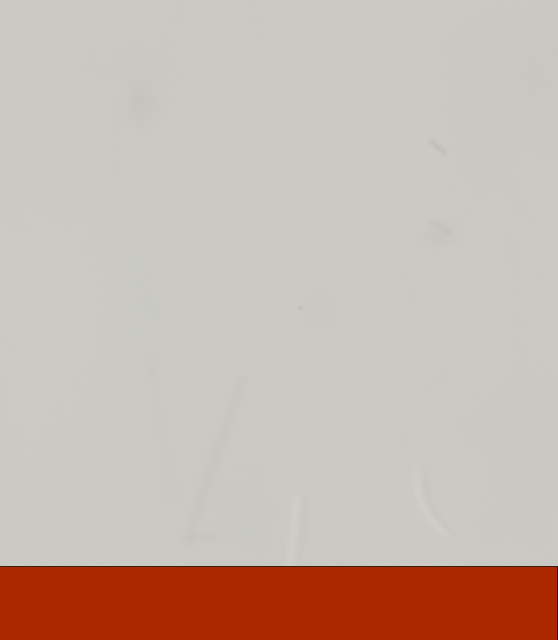
A WebGL 2 fragment shader for this texture:

```glsl
#version 300 es
precision highp float;
// Pale, faintly creased paper above a flat rust-red band with a thin dark rim.

#define PAPER vec3(0.793, 0.787, 0.768)
#define RUST vec3(0.675, 0.161, 0.0)
#define RIM vec3(0.16, 0.05, 0.02)
#define BAND_TOP 0.1146
#define RIM_WIDTH 0.0014
#define MOTTLE 0.005
#define GRAIN 0.007
#define GRAIN_SCALE 190.0

uniform vec2 u_resolution;
out vec4 outColor;

vec2 hash2(vec2 p) {
  vec3 q = fract(p.xyx * vec3(0.1031, 0.103, 0.0973));
  q += dot(q, q.yzx + 33.33);
  return fract((q.xx + q.yz) * q.zy);
}

// Distance to the nearest scattered cell point
float cellNoise(vec2 p) {
  vec2 cell = floor(p), f = fract(p);
  float nearest = 2.0;
  for (int y = -1; y <= 1; y++)
    for (int x = -1; x <= 1; x++) {
      vec2 offset = vec2(x, y);
      nearest = min(nearest, length(offset + hash2(cell + offset) - f));
    }
  return nearest;
}

// Broad cloudiness from warped sine layers
float layeredSines(vec2 p) {
  float sum = 0.0, gain = 0.5;
  for (int i = 0; i < 4; i++) {
    p += 0.6 * sin(p.yx * 1.3 + float(i) * 1.7);
    sum += gain * sin(p.x) * sin(p.y + 0.8);
    p = mat2(1.5, 1.1, -1.1, 1.5) * p;
    gain *= 0.55;
  }
  return sum;
}

// Soft stroke along a segment
float stroke(vec2 p, vec2 a, vec2 b, float width) {
  vec2 along = b - a, rel = p - a;
  float d = length(rel - along * clamp(dot(rel, along) / dot(along, along), 0.0, 1.0));
  return exp(-d * d / (width * width));
}

// Soft oval stain
float stain(vec2 p, vec2 center, vec2 radius) {
  vec2 q = (p - center) / radius;
  return exp(-dot(q, q));
}

vec3 paperColor(vec2 p) {
  float cloud = layeredSines(p * vec2(11.0, 7.0));
  float grain = cellNoise(p * GRAIN_SCALE) - 0.5;
  float tone = MOTTLE * cloud - GRAIN * grain;

  // Broad shading
  tone -= 0.008 * stain(p, vec2(0.83, 0.89), vec2(0.14, 0.12));
  tone -= 0.005 * stain(p, vec2(0.14, 0.91), vec2(0.10, 0.09));
  tone += 0.006 * stain(p, vec2(0.10, 0.50), vec2(0.12, 0.22));
  tone -= 0.005 * stain(p, vec2(0.80, 0.27), vec2(0.12, 0.15));

  // Smudges and small scuffs
  float smudge = stain(p, vec2(0.218, 0.837), vec2(0.027, 0.035));
  smudge *= smoothstep(0.185, 0.208, p.x);
  tone -= 0.018 * smudge;
  tone -= 0.035 * stroke(p, vec2(0.675, 0.778), vec2(0.694, 0.762), 0.005);
  tone -= 0.022 * stroke(p, vec2(0.677, 0.652), vec2(0.701, 0.638), 0.006);
  tone -= 0.014 * stain(p, vec2(0.688, 0.630), vec2(0.024, 0.014));
  tone -= 0.009 * stain(p, vec2(0.500, 0.515), vec2(0.035, 0.032));
  tone -= 0.070 * stroke(p, vec2(0.468, 0.520), vec2(0.471, 0.517), 0.0014);

  // Dark folds
  tone -= 0.012 * stroke(p, vec2(0.378, 0.405), vec2(0.293, 0.155), 0.010);
  tone -= 0.007 * stroke(p, vec2(0.235, 0.440), vec2(0.267, 0.228), 0.012);
  tone -= 0.005 * stroke(p, vec2(0.184, 0.840), vec2(0.187, 0.690), 0.008);
  tone -= 0.012 * stroke(p, vec2(0.300, 0.160), vec2(0.335, 0.162), 0.006);

  // Raised, light folds with a faint shadow on one side
  tone += 0.018 * stroke(p, vec2(0.463, 0.218), vec2(0.453, 0.115), 0.007);
  tone -= 0.009 * stroke(p, vec2(0.478, 0.220), vec2(0.468, 0.115), 0.007);
  float bend = 0.652 + 7.0 * pow(max(0.245 - p.y, 0.0), 2.0);
  float across = (p.x - bend) / 0.007;
  float reach = smoothstep(0.145, 0.18, p.y) * (1.0 - smoothstep(0.24, 0.285, p.y));
  tone += 0.018 * exp(-across * across) * reach;
  tone -= 0.012 * exp(-pow(across - 1.9, 2.0)) * reach;

  // Faint pink and green drift, warm smudge
  vec3 tint = vec3(0.003, -0.001, -0.001) * cloud + vec3(0.004, 0.0, -0.004) * smudge;
  return PAPER + tone + tint;
}

void main() {
  vec2 p = gl_FragCoord.xy / u_resolution.y;
  float right = u_resolution.x / u_resolution.y;
  float halfPixel = 0.5 / u_resolution.y;

  // Band, then its rim along the top and right edges
  float band = 1.0 - smoothstep(BAND_TOP - halfPixel, BAND_TOP + halfPixel, p.y);
  vec3 color = mix(paperColor(p), RUST, band);
  float topRim = 1.0 - smoothstep(0.5 * RIM_WIDTH - halfPixel, 0.5 * RIM_WIDTH + halfPixel, abs(p.y - BAND_TOP));
  float sideRim = smoothstep(-halfPixel, halfPixel, p.x - right + RIM_WIDTH) * band;
  color = mix(color, RIM, max(topRim, sideRim));
  outColor = vec4(color, 1.0);
}
```
